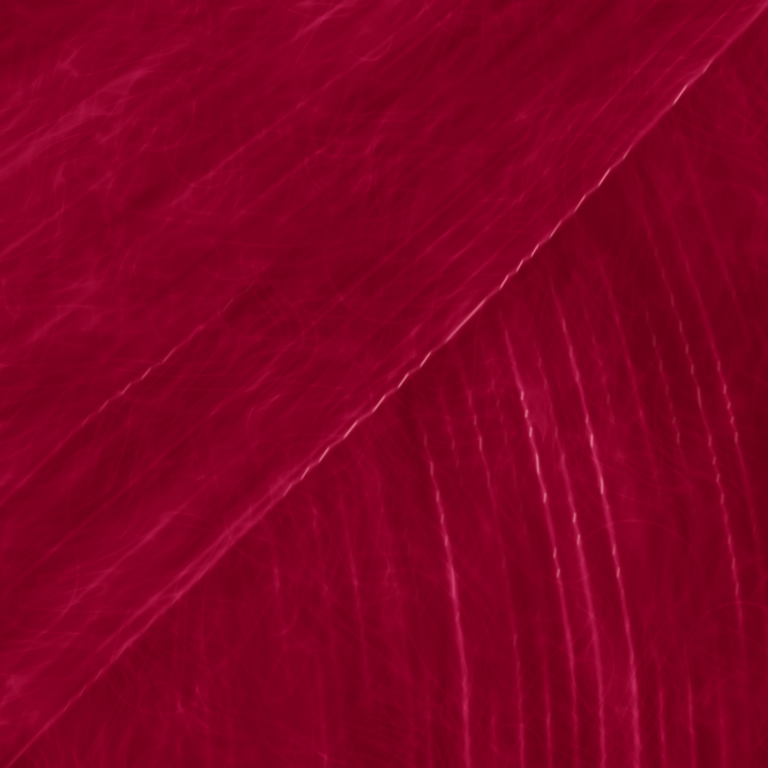
A Shadertoy shader for this texture:

```glsl
// Crimson mohair yarn: slanted strands above a twisted diagonal ply, steep strands below.

float hash(vec2 p) {
    vec3 q = fract(p.xyx * 0.1031);
    q += dot(q, q.yzx + 33.33);
    return fract((q.x + q.y) * q.z);
}

float noise(vec2 p) {
    vec2 i = floor(p), f = fract(p);
    f = f * f * (3.0 - 2.0 * f);
    return mix(mix(hash(i), hash(i + vec2(1, 0)), f.x),
               mix(hash(i + vec2(0, 1)), hash(i + vec2(1, 1)), f.x), f.y);
}

float bell(float x, float width) {
    return exp(-x * x / (width * width));
}

// Soft streaks, long in the second coordinate, centred on zero
float streaks(float across, float along) {
    return 0.7 * noise(vec2(across * 15.0, along * 2.5))
         + 0.6 * noise(vec2(across * 36.0 + 7.0, along * 4.0))
         + 0.4 * noise(vec2(across * 85.0 + 3.0, along * 9.0)) - 0.85;
}

// Fine fibres: thin ridges of stretched noise in several directions
float fuzz(vec2 p, float angle) {
    float sum = 0.0;
    vec2 bend = 0.03 * vec2(noise(p * 9.0), noise(p * 9.0 + 40.0));
    for (int i = 0; i < 5; i++) {
        float k = float(i), a = angle + (k - 2.0) * 0.38;
        vec2 dir = vec2(cos(a), sin(a)), q = p + bend * (1.0 + k * 0.4);
        vec2 s = vec2(dot(q, dir) * 13.0, dot(q, vec2(-dir.y, dir.x)) * 65.0) + k * 17.3;
        sum += pow(1.0 - abs(2.0 * noise(s) - 1.0), 5.0) * noise(p * 12.0 + k * 9.0);
    }
    return sum - 0.42;
}

// Broken bright dashes of a twisted thread
float glints(float dist, float along, float seed) {
    float phase = along * 30.0 + 1.6 * noise(vec2(along * 14.0, seed));
    float wave = 0.0016 * sin(6.2832 * phase);
    float dash = smoothstep(0.35, 0.85, 0.5 + 0.5 * cos(6.2832 * phase));
    return bell(dist - wave, 0.0019) * (0.2 + 0.8 * dash)
         * smoothstep(0.15, 0.75, noise(vec2(along * 19.0, seed + 5.0)));
}

// Stray curled hairs, one faint arc per cell
float hairs(vec2 p) {
    float sum = 0.0;
    vec2 cell = floor(p * 8.0);
    for (int j = -1; j <= 1; j++)
    for (int i = -1; i <= 1; i++) {
        vec2 id = cell + vec2(i, j);
        vec2 d = p * 8.0 - id - vec2(hash(id + 3.0), hash(id + 8.0));
        float a = 6.2832 * hash(id + 21.0);
        float arc = smoothstep(0.1, 0.8, dot(normalize(d + 1e-5), vec2(cos(a), sin(a))));
        sum += arc * bell(length(d) - 0.2 - 0.6 * hash(id + 13.0), 0.016) * hash(id + 31.0);
    }
    return sum;
}

void mainImage(out vec4 fragColor, in vec2 fragCoord) {
    vec2 uv = fragCoord / iResolution.xy;
    float x = uv.x, y = uv.y, along = (x + y) * 0.5;

    // Diagonal ply with a slight sag
    float sag = 0.018 * smoothstep(0.1, 0.7, x) * (1.0 - smoothstep(0.7, 0.95, x));
    float seam = (y - x + 0.005 + sag + 0.004 * (noise(vec2(x * 16.0, 2.0)) - 0.5)) * 0.707;
    float cloud = noise(uv * 3.2 + 11.0) + 0.6 * noise(uv * 8.0) - 0.8;

    // Upper fan, flatter towards the top left
    float fan = (y - x + 0.005 + sag) / (1.0 - 0.35 * x);
    float upper = 0.57 + 0.85 * streaks(fan, along) + 0.3 * cloud
                + 0.24 * smoothstep(0.35, 0.9, fan) - 0.2 * bell(fan - 0.24, 0.12);
    upper += 0.4 * fuzz(uv, 0.68);
    float lane = fan * 20.0 + 0.35 * noise(vec2(along * 7.0, 4.0));
    float laneId = floor(lane);
    float laneDist = fract(lane) - 0.5 - 0.4 * (hash(vec2(laneId, 6.0)) - 0.5);
    upper += 0.5 * bell(laneDist, 0.1) * smoothstep(0.4, 0.9, noise(vec2(along * 5.0, laneId * 3.7)));
    float sidePly = (fan - 0.355 + 0.012 * (noise(vec2(x * 9.0, 1.0)) - 0.5)) * 0.72;
    float sideFade = 1.0 - smoothstep(0.25, 0.36, x);
    upper += 0.7 * bell(sidePly, 0.004) * sideFade;

    // Lower curtain, curving to vertical at the bottom
    float curtain = x + 0.05 * y + 0.2 * y * y + 0.008 * noise(vec2(y * 7.0, x * 5.0));
    float depth = max(-seam, 0.0);
    float open = smoothstep(0.3, 0.65, x) * (1.0 - smoothstep(0.5, 0.8, y));
    float lower = 0.4 + (0.45 + 0.4 * open) * streaks(curtain, y) + 0.35 * cloud
                + 0.4 * fuzz(uv, 1.85) - 0.15 * bell(depth, 0.05);
    float row = curtain * 27.0, rowId = floor(row);
    float rowDist = (fract(row) - 0.5 - 0.5 * (hash(vec2(rowId, 9.0)) - 0.5)) / 27.0;
    float rowShow = smoothstep(0.2, 0.75, noise(vec2(y * 4.0, rowId * 5.3)))
                  * smoothstep(0.0, 0.08, depth) * (0.3 + 0.7 * open);
    lower += rowShow * (0.85 * bell(rowDist, 0.0045) + 0.25 * bell(rowDist, 0.011));

    // Join both sides, then lay the ply and its companion over the edge
    float side = smoothstep(-0.006, 0.005, seam);
    float tone = mix(lower, upper, side);
    tone += 0.75 * bell(seam, 0.0045) + 0.3 * bell(seam - 0.018, 0.006) * noise(vec2(along * 8.0, 3.0));
    tone += 0.3 * hairs(uv);

    // Crimson ramp with pink crests
    tone = max(tone, -0.25);
    vec3 color = vec3(0.42, 0.0, 0.09) + tone * vec3(0.12, 0.0, 0.06);
    color += max(tone - 1.15, 0.0) * vec3(0.03, 0.10, 0.08);

    float seamShine = smoothstep(0.3, 0.45, x) * (1.0 - smoothstep(0.88, 0.98, x)) + 0.15;
    float shine = 0.8 * seamShine * glints(seam, x, 1.0);
    shine += 0.4 * sideFade * smoothstep(0.05, 0.2, x) * glints(sidePly, x, 4.0);
    shine += 0.9 * (1.0 - side) * rowShow * bell(length(uv - vec2(0.74, 0.4)), 0.24)
           * glints(rowDist, y, rowId);
    color = mix(color, vec3(0.88, 0.46, 0.53), clamp(shine, 0.0, 0.85));
    fragColor = vec4(color, 1.0);
}
```
